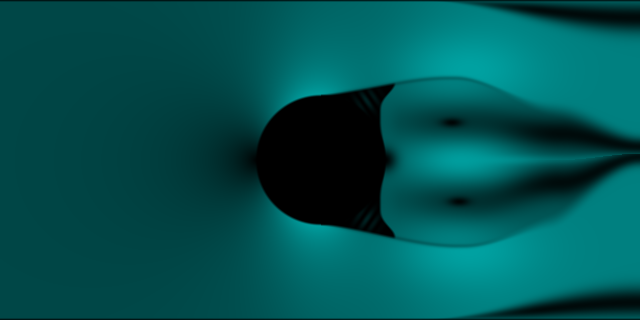
A WebGL 1 fragment shader for this background:

```glsl
precision highp float;
// Teal speed map of a channel flow past a cylinder, with a twin-vortex wake.

uniform vec2 u_resolution;

#define RADIUS 0.2
#define INFLOW 0.285
#define OUTFLOW 0.50
#define GLOW 0.15
#define JET 0.29
#define TINT vec3(0.0, 1.0, 1.0)

// Gaussian bump of a scaled offset
float bump(float t) { return exp(-t * t); }
float bump(vec2 t) { return exp(-dot(t, t)); }

// Half height of the wake, above or below the axis
float wakeHeight(float x, bool upper) {
  float top = 0.2 + 0.057 * smoothstep(-0.05, 0.4, x)
            - 0.10 * smoothstep(0.42, 0.75, x) - 0.13 * smoothstep(0.72, 1.02, x);
  float bottom = 0.2 + 0.07 * smoothstep(-0.05, 0.43, x)
               - 0.09 * smoothstep(0.45, 0.8, x) - 0.17 * smoothstep(0.72, 0.97, x);
  return upper ? top : bottom;
}

// Potential flow around the cylinder, speeding up downstream
float streamSpeed(vec2 p) {
  vec2 squared = vec2(p.x * p.x - p.y * p.y, 2.0 * p.x * p.y);
  float r2 = max(dot(p, p), 0.001);
  float fade = 1.0 - smoothstep(-0.1, 0.3, p.x);
  vec2 flow = vec2(1.0, 0.0)
            - fade * RADIUS * RADIUS * vec2(squared.x, -squared.y) / (r2 * r2);
  float base = mix(INFLOW, OUTFLOW, smoothstep(-0.3, 0.6, p.x));
  float glow = GLOW * bump(vec2(p.x - 0.43, abs(p.y) - 0.28) / vec2(0.23, 0.12));
  return base * length(flow) + glow;
}

// Recirculating bubble: central jet and bright outer rim
float bubbleSpeed(vec2 p) {
  float ay = abs(p.y);
  float jet = JET * bump(vec2(p.x - 0.44, p.y) / vec2(0.18, 0.08));
  float rim = 0.17 * smoothstep(0.1, 0.25, ay) * bump((p.x - 0.42) / 0.2);
  float tail = 0.1 * bump(p.y / 0.016) * smoothstep(0.45, 0.65, p.x);
  float stagnation = bump(vec2(p.x - RADIUS, p.y) / 0.036);
  return (0.33 + jet + rim + tail) * (1.0 - stagnation);
}

// Slow vortex core and the dark streak trailing from it
float vortexShade(vec2 p, bool upper) {
  float ay = abs(p.y);
  vec2 core = upper ? vec2(0.41, 0.117) : vec2(0.432, 0.13);
  float merge = smoothstep(0.75, 1.0, p.x);
  float streakY = core.y - (upper ? 0.035 : 0.06) * smoothstep(core.x, 0.75, p.x)
                - 0.06 * merge;
  float streak = 0.87 * bump((ay - streakY) / mix(0.05, 0.026, merge))
               * smoothstep(0.38, 0.75, p.x);
  vec2 offset = vec2(p.x - core.x, ay - core.y);
  float spot = 0.9 * bump(offset / vec2(0.034, 0.014));
  float halo = 0.42 * bump(offset / vec2(0.16, 0.06));
  return (1.0 - streak) * (1.0 - spot) * (1.0 - halo);
}

// Thin wall layer, thickening into a separated band downstream
float wallShade(vec2 p) {
  float gap = 0.5 - abs(p.y);
  float growth = smoothstep(0.3, 1.0, p.x);
  float band = bump((gap - 0.055 * growth) / (0.045 * growth + 0.002));
  return smoothstep(-0.002, 0.008, gap)
       * (1.0 - 0.92 * band * smoothstep(0.25, 0.7, p.x));
}

void main() {
  vec2 p = (gl_FragCoord.xy - 0.5 * u_resolution) / u_resolution.y;
  p.x -= 0.0026;
  float pixel = 1.0 / u_resolution.y;

  // Wake axis drifts upward near the outlet
  vec2 w = p - vec2(0.0, 0.02 * smoothstep(0.75, 1.0, p.x));
  float ay = abs(w.y);
  bool upper = w.y > 0.0;
  float edge = ay - wakeHeight(p.x, upper);
  float soft = mix(0.006, 0.045, smoothstep(0.45, 0.95, p.x));
  float inWake = (1.0 - smoothstep(-soft, soft, edge)) * step(0.0, p.x);

  // Still pocket between the cylinder and the bubble, with faint eddies
  float shoulder = smoothstep(0.14, 0.24, ay);
  float front = 0.2 - 0.016 * smoothstep(0.0, 0.12, ay) + 0.045 * shoulder * shoulder;
  float inBubble = smoothstep(-0.004, 0.008, p.x - front);
  float ripple = 0.5 + 0.5 * sin(190.0 * (p.x + 0.7 * ay));
  float eddy = 0.13 * ripple * bump(vec2(p.x - 0.145, ay - 0.187) / 0.035);

  // Combine stream, wake and shading
  float inner = mix(eddy, bubbleSpeed(w), inBubble);
  float speed = mix(streamSpeed(p), inner, inWake);
  speed *= mix(1.0, vortexShade(w, upper), smoothstep(0.19, 0.25, p.x));
  float rimLine = bump(edge / 0.007) * smoothstep(0.0, 0.1, p.x)
                * (1.0 - smoothstep(0.4, 0.7, p.x));
  speed *= (1.0 - 0.25 * rimLine) * wallShade(p);

  // Solid cylinder
  speed *= smoothstep(-pixel, pixel + 0.004, length(p) - RADIUS);
  gl_FragColor = vec4(TINT * clamp(speed, 0.0, 1.0), 1.0);
}
```
